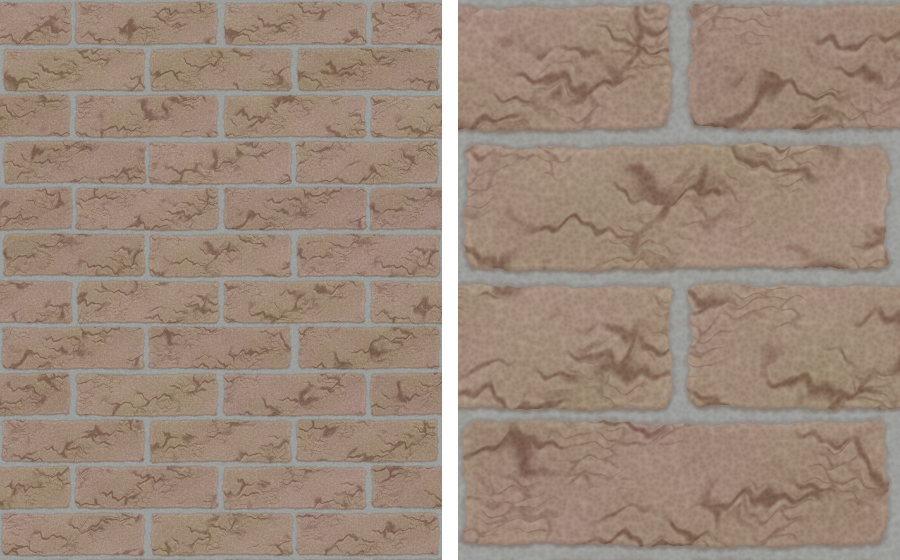
Left: the whole. Right: its middle third, enlarged.
Reproduce this texture procedurally as a WebGL 1 fragment shader.

```glsl
precision highp float;
// Running-bond wall of rough, fissured tan bricks in pale grey mortar.
uniform vec2 u_resolution;

vec2 hash2(vec2 p) {
  return fract(sin(vec2(dot(p, vec2(127.1, 311.7)), dot(p, vec2(269.5, 183.3)))) * 43758.55);
}

// Cellular noise: distances to the nearest and second nearest points
vec2 cellular(vec2 p) {
  vec2 base = floor(p), nearest = vec2(8.0);
  for (int j = -1; j <= 1; j++) {
    for (int i = -1; i <= 1; i++) {
      vec2 c = base + vec2(float(i), float(j));
      float d = length(c + hash2(c) - p);
      nearest = d < nearest.x ? vec2(d, nearest.x) : vec2(nearest.x, min(nearest.y, d));
    }
  }
  return nearest;
}

// Slow layered sines, roughly -1 to 1
float waves(vec2 p, float seed) {
  return 0.5 * sin(p.x * 2.1 + p.y * 3.7 + seed)
       + 0.3 * sin(p.x * 4.9 - p.y * 5.3 + seed * 2.3)
       + 0.2 * sin(p.x * 9.7 + p.y * 8.1 + seed * 3.1);
}

// Broken, mostly horizontal cracks: 0 on the face, 1 in the crack
float fissures(vec2 p, float seed) {
  vec2 q = p + vec2(0.12, 0.13) * vec2(waves(p.yx * 2.0, seed), waves(p, seed + 4.0));
  q.y += 0.018 * sin(p.x * 23.0 + seed) + 0.012 * sin(p.x * 41.0 + p.y * 17.0);
  vec2 wide = cellular(q * vec2(1.3, 4.2) + seed);
  vec2 fine = cellular(q * vec2(3.4, 9.0) + seed * 1.7);
  float deep = (1.0 - smoothstep(0.02, 0.2, wide.y - wide.x))
             * smoothstep(-0.2, 0.45, waves(p * vec2(1.1, 1.6), seed + 2.0));
  float thin = (1.0 - smoothstep(0.0, 0.25, fine.y - fine.x))
             * smoothstep(-0.1, 0.6, waves(p * vec2(1.5, 1.3), seed + 7.0));
  return max(deep, 0.55 * thin);
}

void main() {
  // One unit is one course, counted from the top
  vec2 uv = gl_FragCoord.xy / u_resolution;
  vec2 p = vec2(uv.x * 9.52, (1.0 - uv.y) * 12.06);
  float pixel = 12.06 / u_resolution.y;

  // Three bricks across, alternate courses shifted by half a brick
  float course = floor(p.y);
  float along = p.x / 3.173 + 0.5 * (1.0 - mod(course, 2.0));
  vec2 id = vec2(floor(along), course);
  vec2 rnd = hash2(id + 3.0), rnd2 = hash2(id + 41.0);
  float seed = rnd.x * 40.0 + rnd.y * 9.0;
  vec2 local = vec2((fract(along) - 0.5) * 3.173, fract(p.y) - 0.5);

  // Rounded brick outline with uneven sides
  vec2 q = local - (rnd2 - 0.5) * vec2(0.05, 0.025);
  q.y += 0.012 * sin(q.x * 2.3 + seed) + 0.007 * sin(q.x * 13.0 + seed * 2.0);
  q.x += 0.014 * sin(q.y * 9.0 + seed) + 0.008 * sin(q.y * 27.0 + seed);
  vec2 corner = abs(q) - vec2(1.508 + 0.02 * (rnd.y - 0.5), 0.437) + 0.07;
  float edge = length(max(corner, 0.0)) + min(max(corner.x, corner.y), 0.0) - 0.07;

  // Sandy grain shared by brick and mortar
  float grain = cellular(p * 15.0).x - 0.5;
  float speck = cellular(p * 27.0 + 9.0).x - 0.5;
  edge += 0.022 * grain;

  // Brick face: cracks with a lit lip below, grain and cloudy patches
  float crack = fissures(local, seed);
  float lip = fissures(local - vec2(0.0, 0.045), seed) * (1.0 - crack);
  float cloud = waves(local * vec2(0.8, 1.2), seed + 11.0);
  float tone = 0.7 + 0.4 * grain + 0.55 * speck + 0.15 * cloud + 0.2 * (rnd2.y - 0.5);
  tone += 0.18 * lip - 1.15 * crack;
  tone += 0.2 * smoothstep(-0.07, -0.02, edge);
  tone -= 0.5 * smoothstep(-0.04, 0.0, edge) * smoothstep(0.2, 0.4, q.y);
  vec3 brick = mix(vec3(0.55, 0.45, 0.39), vec3(0.66, 0.58, 0.51), clamp(tone, -1.0, 1.25));
  float blush = waves(local * 0.9, seed + 5.0) + rnd.y - 0.6;
  brick += vec3(0.004, -0.009, 0.012) * blush;

  // Mortar, shaded where it meets the bricks, most of all beneath them
  vec3 mortar = vec3(0.62, 0.62, 0.61) + 0.05 * speck + 0.03 * grain;
  float below = smoothstep(0.3, 0.45, q.y);
  float shade = (1.0 - smoothstep(0.0, 0.045, edge)) * (0.55 + 0.45 * below);
  mortar = mix(mortar, vec3(0.52, 0.48, 0.45), shade);

  float face = 1.0 - smoothstep(-pixel * 0.7, pixel * 0.7, edge);
  gl_FragColor = vec4(mix(mortar, brick, face), 1.0);
}
```
